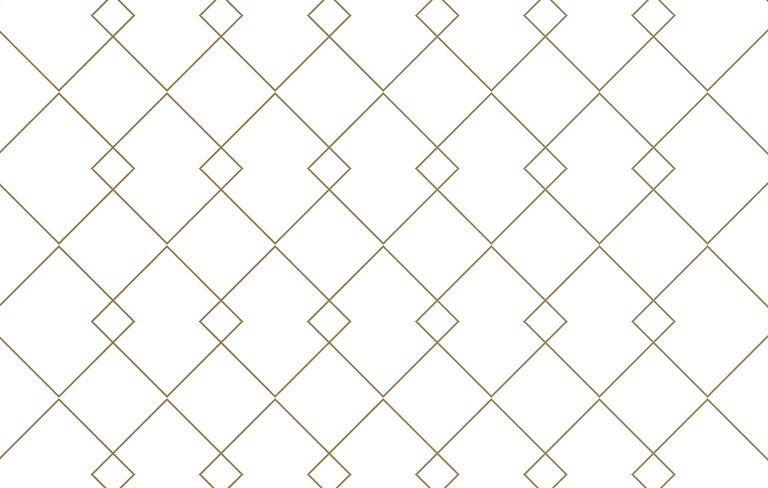
Give the GLSL for this pattern, as a Shadertoy shader.

```glsl
// Thin gold lattice on white: 45-degree zigzags cross into small diamonds, column by column.
// Each cell is folded by symmetry so a single line equation gives both diamond and chevrons;
// the outermost columns keep only their straight lines. Lengths are fractions of canvas width.

#define PITCH vec2(0.14076, 0.1992)    // cell size
#define FIRST vec2(0.1471, 0.2194)     // centre of a first-column diamond, from top left
#define LAST_COLUMN 5.0                // index of the last column with diamonds
#define DIAMOND 0.0274                 // half diagonal of the small diamond
#define LINE_WIDTH 0.0022
#define WEAR 0.10                      // relative change of line width
#define TONE 0.07                      // relative change of gold brightness
#define GRAIN 90.0                     // noise cells across the canvas
#define GOLD vec3(0.545, 0.450, 0.275)
#define PAPER vec3(1.0)

float hash(vec2 p) {
    return fract(sin(dot(p, vec2(127.1, 311.7))) * 43758.5453);
}

float valueNoise(vec2 p) {
    vec2 i = floor(p), f = fract(p);
    f = f * f * (3.0 - 2.0 * f);
    return mix(mix(hash(i), hash(i + vec2(1, 0)), f.x),
               mix(hash(i + vec2(0, 1)), hash(i + vec2(1, 1)), f.x), f.y);
}

// Distance to the centre line of the lattice
float latticeDistance(vec2 p) {
    vec2 cell = floor((p - FIRST) / PITCH + 0.5);
    vec2 q = p - FIRST - cell * PITCH;
    float rise = abs(q.y) - DIAMOND;

    // Edge columns: lines run straight out of the canvas
    if (cell.x < 0.0) return abs(rise - q.x) * 0.7071;
    if (cell.x > LAST_COLUMN) return abs(rise + q.x) * 0.7071;

    // Inner columns: diamond where rise < 0, chevrons where rise > 0
    return abs(abs(rise) - abs(q.x)) * 0.7071;
}

void mainImage(out vec4 fragColor, in vec2 fragCoord) {
    vec2 p = vec2(fragCoord.x, iResolution.y - fragCoord.y) / iResolution.x;
    float pixel = 1.0 / iResolution.x;

    // Slight unevenness of the gold stroke
    float grain = valueNoise(p * GRAIN) * 2.0 - 1.0;
    float halfWidth = 0.5 * LINE_WIDTH * (1.0 + WEAR * grain);
    vec3 gold = GOLD * (1.0 + TONE * grain);

    // Antialiased stroke coverage
    float ink = clamp((halfWidth - latticeDistance(p)) / pixel + 0.5, 0.0, 1.0);
    fragColor = vec4(mix(PAPER, gold, ink), 1.0);
}
```
